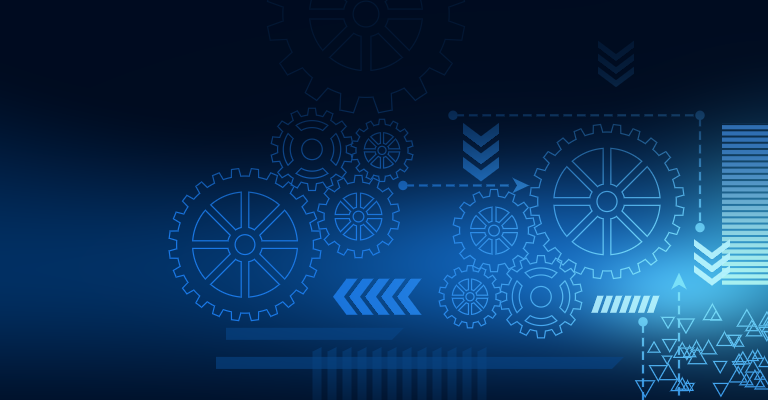
A WebGL 2 fragment shader for this background:

```glsl
#version 300 es
precision highp float;
// Blue technology backdrop: outlined gears, arrows, chevrons and triangles around a cyan glow.
uniform vec2 u_resolution;
out vec4 fragColor;

const float TAU = 6.2831853;
float pixelSize;

float fill(float d) { return clamp(0.5 - d / pixelSize, 0.0, 1.0); }
float outline(float d) { return fill(abs(d) - 0.006); }

float glow(vec2 p, vec2 center, vec2 radius) {
  vec2 q = (p - center) / radius;
  return exp(-dot(q, q));
}

vec2 hash2(float n) {
  return fract(sin(vec2(n * 12.99 + 1.7, n * 78.23 + 4.1)) * 43758.5);
}

float box(vec2 p, vec2 lo, vec2 hi) {
  vec2 d = abs(p - 0.5 * (lo + hi)) - 0.5 * (hi - lo);
  return max(d.x, d.y);
}

// Angle folded into count equal sectors, centred on zero
float foldAngle(float angle, float count) {
  return (fract(angle * count / TAU) - 0.5) * TAU / count;
}

// Ring cut into windows by straight spokes
float windows(float r, float angle, float count, float inner, float outer, float gap) {
  float a = abs(foldAngle(angle, count));
  float ring = max(r - outer, inner - r);
  return max(ring, gap - r * sin(TAU * 0.5 / count - a));
}

float gear(vec2 p, float radius, float teeth, bool ringed) {
  float r = length(p), angle = atan(p.y, p.x);
  bool large = teeth > 20.0;
  float root = radius * (large ? 0.9 : 0.84);
  float a = foldAngle(angle, teeth);
  vec2 q = r * vec2(sin(a), cos(a));
  float halfTooth = radius * 1.5 / teeth - 0.15 * (q.y - root);
  float rim = min(r - root, max(abs(q.x) - halfTooth, q.y - radius));
  float hub = r - radius * (ringed ? 0.25 : 0.13);
  float holes = ringed
    ? windows(r, angle + TAU / 8.0, 4.0, radius * 0.53, radius * 0.7, radius * 0.14)
    : windows(r, angle, 8.0, radius * 0.23, radius * (large ? 0.69 : 0.57), radius * 0.05);
  return max(outline(rim), max(outline(hub), outline(holes)));
}

float dashes(vec2 p, vec2 a, vec2 b) {
  float len = length(b - a);
  vec2 dir = (b - a) / len;
  vec2 q = vec2(dot(p - a, dir), dot(p - a, vec2(-dir.y, dir.x)));
  float dash = abs(mod(q.x, 0.135) - 0.0675) - 0.043;
  return max(max(dash, abs(q.y) - 0.011), abs(q.x - 0.5 * len) - 0.5 * len);
}

// Notched arrowhead pointing up, tip at the origin
float arrowhead(vec2 q) {
  return max(abs(q.x) * 0.9 + q.y * 0.42, -q.y - 0.12 - abs(q.x) * 0.6);
}

// Stack of chevrons pointing down, lowest tip at the origin
float chevrons(vec2 q, float count, float pitch, float thick) {
  float t = q.y - 0.75 * abs(q.x);
  t -= pitch * clamp(floor(t / pitch), 0.0, count - 1.0);
  return max((abs(t - 0.5 * thick) - 0.5 * thick) * 0.8, abs(q.x) - 0.18);
}

void main() {
  vec2 p = gl_FragCoord.xy / u_resolution * vec2(7.68, 3.99);
  pixelSize = 7.68 / u_resolution.x;

  // Navy field, blue band and cyan light
  float ceiling = 2.75 + 0.05 * (p.x - 3.6) * (p.x - 3.6);
  float band = (1.0 - smoothstep(1.3, ceiling, p.y)) * smoothstep(-0.5, 1.3, p.y);
  vec3 color = vec3(0.0, 0.045, 0.125) + band * vec3(0.005, 0.14, 0.26);
  color += vec3(0.06, 0.2, 0.33) * glow(p, vec2(5.3, 1.4), vec2(2.2, 0.9));
  color += vec3(0.2, 0.32, 0.27) * glow(p, vec2(6.7, 1.05), vec2(0.9, 0.5));
  color += vec3(0.15, 0.3, 0.25) * glow(p, vec2(7.7, 1.5), vec2(1.0));

  // Ink brightens downward and toward the light
  float lift = 1.0 - smoothstep(1.6, 3.9, p.y);
  vec3 ink = mix(vec3(0.01, 0.09, 0.2), vec3(0.1, 0.47, 0.9), lift * lift);
  ink = mix(ink, vec3(0.5, 0.9, 0.98), glow(p, vec2(6.9, 1.2), vec2(1.8, 1.1)));
  vec3 pale = mix(ink, vec3(0.85, 1.0, 1.0), 0.6);

  // Low slanted bars and upright slats
  float bars = max(box(p, vec2(2.26, 0.6), vec2(4.1, 0.72)), p.x - p.y - 3.32);
  bars = min(bars, max(box(p, vec2(2.16, 0.31), vec2(6.3, 0.43)), p.x - p.y - 5.81));
  color = mix(color, vec3(0.03, 0.27, 0.53), 0.6 * fill(bars));
  float slat = abs(mod(p.x - 3.12, 0.15) - 0.05) - 0.045;
  slat = max(slat, box(p, vec2(3.12, -0.1), vec2(4.87, 0.48 + 0.5 * mod(p.x - 3.12, 0.15))));
  color = mix(color, vec3(0.03, 0.27, 0.52), fill(slat) * (0.2 + 0.6 * p.y));

  // Stripes at the right edge
  float stripes = max(abs(mod(p.y - 1.14, 0.062) - 0.031) - 0.021, box(p, vec2(7.22, 1.14), vec2(7.8, 2.76)));
  vec3 stripeColor = mix(vec3(0.7, 0.97, 0.95), vec3(0.2, 0.46, 0.74), smoothstep(1.2, 2.7, p.y));
  color = mix(color, stripeColor, 0.9 * fill(stripes));

  // Gears: centre, radius, teeth; negative teeth mark a ringed face
  vec4 gears[9] = vec4[9](
    vec4(2.45, 1.55, 0.76, 24), vec4(6.07, 1.98, 0.77, 24), vec4(3.66, 3.85, 0.99, 16),
    vec4(3.12, 2.5, 0.41, -14), vec4(3.82, 2.49, 0.31, 14), vec4(3.585, 1.83, 0.41, 14),
    vec4(4.94, 1.69, 0.41, 14), vec4(4.7, 1.03, 0.31, 14), vec4(5.41, 1.03, 0.41, -14));
  float lines = 0.0;
  for (int i = 0; i < 9; i++) {
    vec4 g = gears[i];
    lines = max(lines, gear(p - g.xy, g.z, abs(g.w), g.w < 0.0));
  }

  // Scattered triangles, denser to the right
  for (float i = 0.0; i < 46.0; i++) {
    vec2 h = hash2(i), k = hash2(i + 71.0);
    vec2 q = p - vec2(7.7 - 1.4 * pow(h.x, 2.2), 0.1 + 0.78 * h.y);
    q.y *= k.x > 0.3 ? 1.0 : -1.0;
    lines = max(lines, outline(max(abs(q.x) * 0.866 + q.y * 0.5, -q.y) - 0.025 - 0.03 * k.y));
  }
  color = mix(color, ink, lines);

  // Dashed connectors with dots and arrowheads
  float d = min(dashes(p, vec2(4.53, 2.84), vec2(7.0, 2.84)), dashes(p, vec2(7.0, 2.84), vec2(7.0, 1.72)));
  d = min(d, min(dashes(p, vec2(4.03, 2.14), vec2(5.13, 2.14)), dashes(p, vec2(6.43, 0.78), vec2(6.43, -0.1))));
  d = min(d, dashes(p, vec2(6.79, 1.1), vec2(6.79, -0.1)));
  vec2 dots[5] = vec2[5](vec2(4.53, 2.84), vec2(7.0, 2.84), vec2(7.0, 1.72), vec2(4.03, 2.14), vec2(6.43, 0.78));
  for (int i = 0; i < 5; i++) d = min(d, length(p - dots[i]) - 0.047);
  d = min(d, min(arrowhead(p - vec2(6.79, 1.27)), arrowhead(vec2(p.y - 2.14, p.x - 5.29))));

  // Blue chevrons
  d = min(d, chevrons(p - vec2(4.81, 2.18), 3.0, 0.17, 0.11));
  d = min(d, chevrons(p - vec2(6.16, 3.12), 3.0, 0.13, 0.07));
  d = min(d, chevrons(vec2(p.y - 1.03, p.x - 3.33), 5.0, 0.16, 0.11));
  color = mix(color, ink, 0.9 * fill(d));

  // Pale chevrons and slanted ticks
  float slant = p.x - 0.35 * (p.y - 0.87);
  float ticks = max(abs(mod(slant - 5.91, 0.093) - 0.035) - 0.032, box(vec2(slant, p.y), vec2(5.91, 0.87), vec2(6.555, 1.04)));
  d = min(ticks, chevrons(p - vec2(7.12, 1.14), 3.0, 0.13, 0.07));
  color = mix(color, pale, 0.95 * fill(d));

  fragColor = vec4(color, 1.0);
}
```
